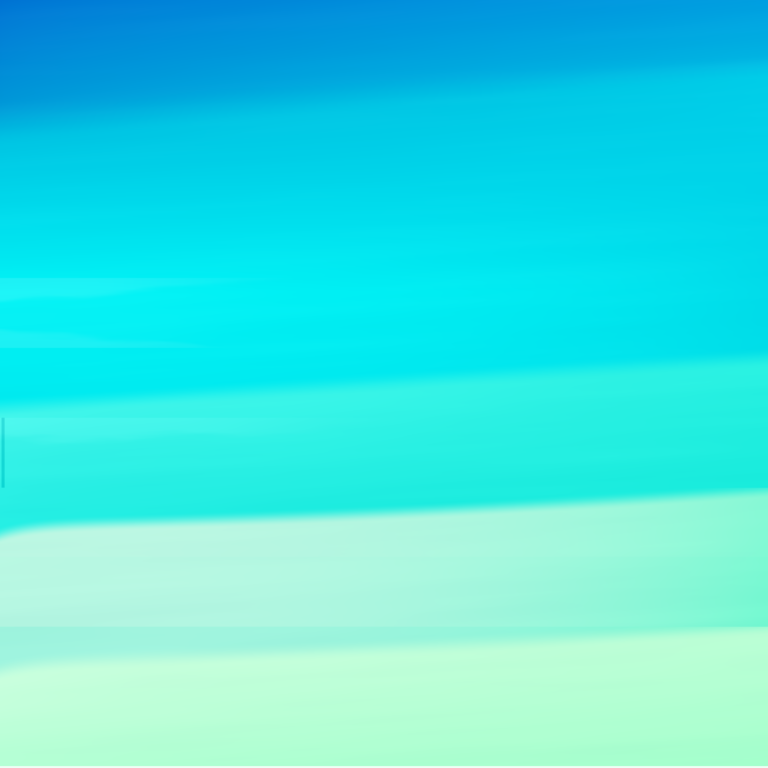
This background is drawn by a WebGL 1 fragment shader. Its source:

```glsl
precision highp float;
uniform vec2 u_resolution;

#define STREAK_STRENGTH 0.045
#define STREAK_SCALE vec2(2.5, 42.0)
#define STREAK_TILT 0.06
#define SEAM_SOFTNESS 0.0012
#define GLOW_DEPTH 0.38
#define WISP_STRENGTH 0.09

float hash(vec2 p) {
  vec3 q = fract(vec3(p.xyx) * 0.1031);
  q += dot(q, q.yzx + 33.33);
  return fract((q.x + q.y) * q.z);
}

float noise(vec2 p) {
  vec2 i = floor(p);
  vec2 f = fract(p);
  f = f * f * (3.0 - 2.0 * f);
  return mix(mix(hash(i), hash(i + vec2(1.0, 0.0)), f.x),
             mix(hash(i + vec2(0.0, 1.0)), hash(i + vec2(1.0, 1.0)), f.x), f.y);
}

float streaks(vec2 p) {
  float sum = 0.0;
  float weight = 0.5;
  for (int i = 0; i < 3; i++) {
    sum += weight * (noise(p) - 0.5);
    p = p * 2.0 + 17.0;
    weight *= 0.5;
  }
  return sum;
}

// Blend of four corner colours: top left, top right, bottom left, bottom right
vec3 corners(vec3 tl, vec3 tr, vec3 bl, vec3 br, float across, float down) {
  return mix(mix(tl, tr, across), mix(bl, br, across), clamp(down, 0.0, 1.0));
}

float softEdge(float edge, float softness, float depth) {
  return smoothstep(edge - softness, edge + softness, depth);
}

float panel(float top, float bottom, float depth) {
  return softEdge(top, SEAM_SOFTNESS, depth) - softEdge(bottom, SEAM_SOFTNESS, depth);
}

void main() {
  vec2 uv = gl_FragCoord.xy / u_resolution;
  float x = uv.x;
  float depth = 1.0 - uv.y;
  float x2 = x * x;

  // Tilted borders between the bands, measured down from the top
  float seaTop = 0.161 - 0.09 * x + 0.017 * x2;
  float shoalTop = 0.530 - 0.065 * x;
  float mintTop = 0.684 - 0.018 * x - 0.028 * x2 + 0.013 * exp(-25.0 * x);
  float sandTop = 0.862 - 0.026 * x - 0.022 * x2 + 0.012 * exp(-20.0 * x);

  // Colour of each band
  vec3 deep = corners(vec3(0.0, 0.45, 0.83), vec3(0.0, 0.62, 0.88),
                      vec3(0.0, 0.62, 0.85), vec3(0.0, 0.72, 0.89),
                      pow(x, 0.7), depth / seaTop);
  vec3 glowLeft = vec3(0.0, 0.95, 0.96);
  vec3 glowRight = vec3(0.0, 0.86, 0.915);
  float glowFade = x2 * sqrt(x);
  vec3 seaUpper = corners(vec3(0.0, 0.755, 0.885), vec3(0.0, 0.80, 0.91),
                          glowLeft, glowRight, glowFade,
                          (depth - seaTop) / (GLOW_DEPTH - seaTop));
  vec3 seaLower = corners(glowLeft, glowRight,
                          vec3(0.0, 0.92, 0.94), vec3(0.0, 0.87, 0.91), glowFade,
                          (depth - GLOW_DEPTH) / (shoalTop - GLOW_DEPTH));
  vec3 sea = mix(seaUpper, seaLower, step(GLOW_DEPTH, depth));
  vec3 shoal = corners(vec3(0.26, 0.96, 0.92), vec3(0.17, 0.95, 0.89),
                       vec3(0.13, 0.93, 0.89), vec3(0.09, 0.92, 0.86),
                       x, (depth - shoalTop) / (mintTop - shoalTop));
  vec3 mint = corners(vec3(0.74, 0.97, 0.89), vec3(0.54, 0.98, 0.84),
                      vec3(0.71, 0.96, 0.885), vec3(0.46, 0.97, 0.82),
                      glowFade, (depth - mintTop) / (sandTop - mintTop));
  vec3 sand = corners(vec3(0.79, 1.0, 0.87), vec3(0.74, 1.0, 0.84),
                      vec3(0.70, 1.0, 0.83), vec3(0.64, 1.0, 0.80),
                      x, (depth - sandTop) / (1.0 - sandTop));

  // Pale panels with straight seams and ragged wisps tapering from the left
  float ragged = streaks(vec2(x * 9.0, depth * 60.0));
  float taper = 1.0 - x / 0.45;
  float upperWisp = softEdge(0.0, 0.005, 0.026 * taper + 0.02 * ragged - (depth - 0.362));
  float lowerWisp = softEdge(0.0, 0.005, 0.022 * (1.0 - x / 0.27) + 0.02 * ragged - (0.453 - depth));
  float fade = 1.0 - smoothstep(0.1, 0.45, x);
  sea += vec3(1.0, 0.05, 0.05) * panel(0.362, 0.453, depth) * fade
       * (0.02 + WISP_STRENGTH * max(upperWisp, lowerWisp));
  float shoalWisp = softEdge(0.0, 0.006, 0.034 - 0.045 * x + 0.03 * ragged - (depth - 0.544));
  shoal += vec3(0.05, 0.008, 0.012) * panel(0.544, 0.635, depth) * shoalWisp
         * (1.0 - smoothstep(0.2, 0.55, x));
  float notch = panel(0.544, 0.635, depth) * panel(0.002, 0.006, x);
  shoal -= vec3(0.12, 0.10, 0.07) * notch;
  mint -= vec3(0.015, 0.0, 0.003) * softEdge(0.725, SEAM_SOFTNESS, depth);
  mint -= vec3(0.08, 0.006, 0.012) * softEdge(0.816, SEAM_SOFTNESS, depth) * (1.0 - 0.6 * x);

  // Stack the bands with blurred borders, the lower two cut off at a seam
  vec3 color = mix(deep, sea, softEdge(seaTop, mix(0.030, 0.016, x), depth));
  color = mix(color, shoal, softEdge(shoalTop, 0.014, depth));
  float mintCut = softEdge(0.635, SEAM_SOFTNESS, depth);
  color = mix(color, mint, softEdge(mintTop, 0.011, depth) * mintCut);
  float sandCut = softEdge(0.816, SEAM_SOFTNESS, depth);
  color = mix(color, sand, softEdge(sandTop, 0.014, depth) * sandCut);

  // Faint brushed streaks along the tilt
  float grain = streaks(vec2(x, depth + STREAK_TILT * x) * STREAK_SCALE);
  color += STREAK_STRENGTH * grain * vec3(0.8, 0.5, 0.35);

  // Thin pale rim along the bottom
  color = mix(color, vec3(0.93, 1.0, 0.96), softEdge(0.9975, 0.001, depth));
  gl_FragColor = vec4(clamp(color, 0.0, 1.0), 1.0);
}
```
